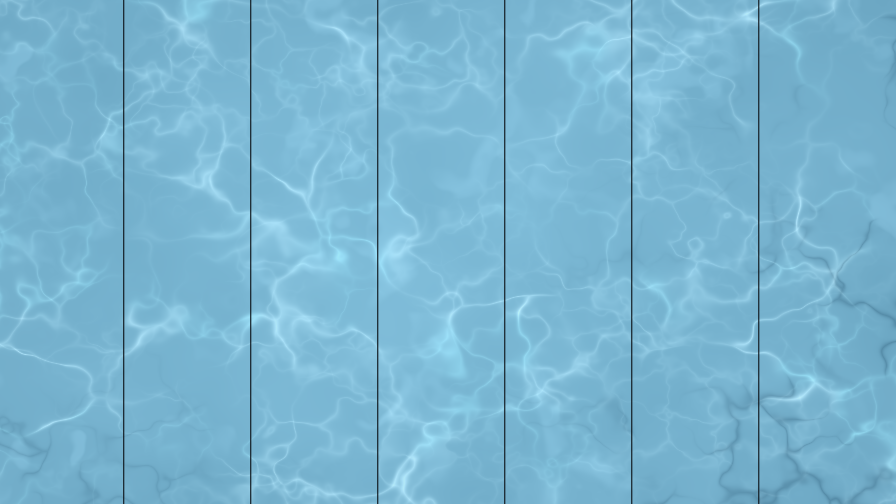
Write a Shadertoy shader that draws this texture.

```glsl
float hash(vec2 p) {
    vec3 q = fract(p.xyx * 0.1031);
    q += dot(q, q.yzx + 33.33);
    return fract((q.x + q.y) * q.z);
}

vec2 hash2(vec2 p) {
    return vec2(hash(p), hash(p + 71.7));
}

float noise(vec2 p) {
    vec2 cell = floor(p), f = fract(p);
    f = f * f * f * (f * (f * 6.0 - 15.0) + 10.0);
    float low = mix(hash(cell), hash(cell + vec2(1, 0)), f.x);
    float high = mix(hash(cell + vec2(0, 1)), hash(cell + vec2(1, 1)), f.x);
    return mix(low, high, f.y);
}

float fbm(vec2 p, int octaves) {
    float sum = 0.0, total = 0.0, weight = 1.0;
    for (int i = 0; i < octaves; i++) {
        sum += weight * noise(p);
        total += weight;
        weight *= 0.5;
        p = mat2(1.6, 1.2, -1.2, 1.6) * p + 7.3;
    }
    return sum / total;
}

vec2 warp(vec2 p, float amount) {
    return p + amount * (vec2(fbm(p * 1.5, 3), fbm(p * 1.5 + 43.0, 3)) - 0.5);
}

// Gaps from the nearest cell point to the second and third nearest
vec2 cellGaps(vec2 p) {
    vec2 cell = floor(p);
    vec3 nearest = vec3(9.0);
    for (int y = -2; y <= 2; y++) {
        for (int x = -2; x <= 2; x++) {
            vec2 id = cell + vec2(x, y);
            float d = length(id + hash2(id) - p);
            if (d < nearest.x) nearest = vec3(d, nearest.xy);
            else if (d < nearest.y) nearest = vec3(nearest.x, d, nearest.y);
            else nearest.z = min(nearest.z, d);
        }
    }
    return nearest.yz - nearest.x;
}

// Bent light filaments that swell where they meet; x is the core, y the halo
vec2 filaments(vec2 p, float scale, float width, float seed) {
    vec2 q = warp(p * scale * vec2(0.85, 1.0) + seed, 1.1);
    vec2 gaps = cellGaps(q);
    float swell = 1.0 + 1.5 * exp(-gaps.y * 8.0);
    float thickness = width * swell * mix(0.5, 1.5, noise(q * 1.7 + 5.0));
    float core = exp(-pow(gaps.x / thickness, 1.3));
    float halo = exp(-gaps.x / (thickness * 3.0));
    return vec2(core, halo);
}

float patches(vec2 p, float scale, float seed, float low, float high) {
    return smoothstep(low, high, fbm(p * scale + seed, 2));
}

// A row of thin upright joints with box-filtered edges
float joints(float x, float spacing, float first, float count, float halfWidth, float pixel) {
    float index = clamp(round((x - first) / spacing), 0.0, count - 1.0);
    float d = abs(x - first - index * spacing);
    return clamp(0.5 + (halfWidth - d) / pixel, 0.0, min(1.0, 2.0 * halfWidth / pixel));
}

void mainImage(out vec4 fragColor, in vec2 fragCoord) {
    vec2 p = fragCoord / iResolution.y;
    vec2 uv = fragCoord / iResolution.xy;
    vec2 centered = (uv - vec2(0.47, 0.5)) * vec2(2.0, 1.5);

    // Pool tint, lighter in the middle, with soft clouds
    const vec3 edgeBlue = vec3(0.422, 0.652, 0.762);
    const vec3 middleBlue = vec3(0.487, 0.727, 0.838);
    float middle = exp(-dot(centered, centered) * 1.1);
    vec3 color = mix(edgeBlue, middleBlue, middle);
    color += 0.045 * (fbm(p * 5.0 + 11.0, 3) - 0.5);

    // Shadow filaments toward the right and lower corners
    float shadowZone = smoothstep(0.55, 1.0, uv.x + 0.25 * (0.5 - uv.y));
    shadowZone = max(shadowZone, 0.7 * smoothstep(0.45, 0.0, length(uv)));
    vec2 shade = filaments(p, 8.0, 0.07, 31.0);
    float shadow = (0.8 * shade.x + 0.15 * shade.y) * shadowZone;
    color -= vec3(0.10, 0.12, 0.12) * shadow * patches(p, 6.0, 3.0, 0.42, 0.7);

    // Broad, middle and fine caustic nets
    vec2 broad = filaments(p, 5.8, 0.052, 4.0) * patches(p, 5.0, 17.0, 0.32, 0.8);
    vec2 medium = filaments(p, 8.6, 0.065, 57.0) * patches(p, 5.5, 29.0, 0.38, 0.8);
    vec2 fine = filaments(p, 12.5, 0.085, 91.0) * patches(p, 6.0, 47.0, 0.42, 0.8);
    float core = broad.x + 0.65 * medium.x + 0.4 * fine.x;
    float halo = broad.y + 0.6 * medium.y + 0.4 * fine.y;
    float glint = broad.x * patches(p, 12.0, 63.0, 0.55, 0.85);
    vec3 lightTint = mix(vec3(0.20, 0.18, 0.16), vec3(0.14, 0.19, 0.17),
                         patches(p, 7.0, 83.0, 0.5, 0.8));
    color += lightTint * (0.55 * core + 0.12 * halo + 0.6 * glint);

    // Blurred patches of scattered light
    float bloom = patches(warp(p * 6.0, 1.5), 1.5, 23.0, 0.6, 0.9);
    color += vec3(0.045) * bloom;
    color = min(color, vec3(0.80, 0.94, 0.97));

    const vec3 jointColor = vec3(0.04, 0.06, 0.08);
    float joint = joints(p.x, 0.252, 0.2455, 6.0, 0.0011, 1.0 / iResolution.y);
    color = mix(color, jointColor, joint);
    fragColor = vec4(color, 1.0);
}
```
